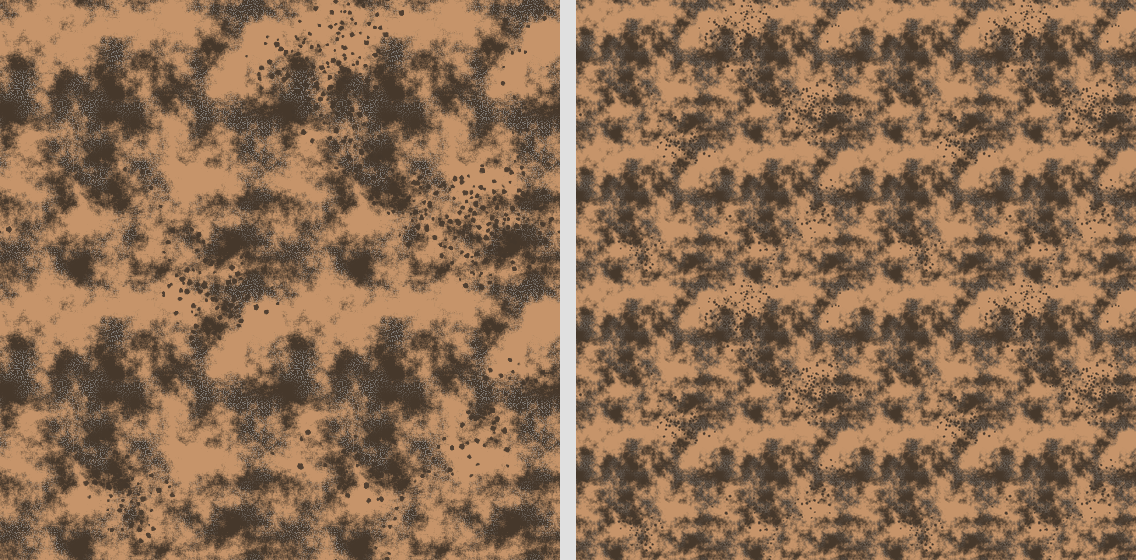
Left, the tile; right, the same tile 2 across and 2 down.
Give the GLSL for this texture, as a WebGL 2 fragment shader.

```glsl
#version 300 es
precision highp float;
// Tiling weathered ground: tan crust worn through to dark soil with grey grit.
uniform vec2 u_resolution;
out vec4 fragColor;

// Two random values in 0..1 for an integer cell.
vec2 hash2(vec2 cell, float seed) {
    uvec3 v = uvec3(cell.x, cell.y, seed) * 1664525u + 1013904223u;
    for (int i = 0; i < 2; i++) {
        v.x += v.y * v.z;
        v.y += v.z * v.x;
        v.z += v.x * v.y;
        v ^= v >> 16u;
    }
    return vec2(v.xy & 0xffffu) / 65535.0;
}

float slope(vec2 cell, vec2 offset, float count, float seed) {
    float angle = 6.28319 * hash2(mod(cell, count), seed).x;
    return dot(vec2(cos(angle), sin(angle)), offset);
}

// Gradient noise that wraps after one unit of uv, with count cells per unit.
float noise(vec2 uv, float count, float seed) {
    vec2 cell = floor(uv * count);
    vec2 f = uv * count - cell;
    vec2 w = f * f * f * (f * (f * 6.0 - 15.0) + 10.0);
    vec2 e = vec2(1.0, 0.0);
    float low = mix(slope(cell, f, count, seed),
                    slope(cell + e.xy, f - e.xy, count, seed), w.x);
    float high = mix(slope(cell + e.yx, f - e.yx, count, seed),
                     slope(cell + e.xx, f - e.xx, count, seed), w.x);
    return mix(low, high, w.y);
}

// Rough layered noise, from broad patches down to crumbs.
float crust(vec2 uv) {
    float sum = 0.0, weight = 1.0, count = 4.0;
    for (int i = 0; i < 6; i++) {
        sum += weight * noise(uv, count, float(i) + 3.0);
        weight *= 0.72;
        count *= 2.0;
    }
    return sum;
}

// Small ragged dark crumbs, gathered in loose clusters.
float crumbs(vec2 uv) {
    const float count = 96.0;
    vec2 p = uv * count;
    float ragged = 0.25 * noise(uv, 200.0, 21.0);
    float cover = 0.0;
    for (int y = -1; y <= 1; y++) {
        for (int x = -1; x <= 1; x++) {
            vec2 cell = floor(p) + vec2(x, y);
            vec2 id = mod(cell, count);
            vec2 size = hash2(id, 22.0);
            float cluster = noise(id / count, 4.0, 23.0);
            float present = step(size.y, 1.3 * cluster - 0.12);
            float d = length(p - cell - hash2(id, 24.0)) + ragged;
            float radius = mix(0.2, 0.5, size.x);
            cover = max(cover, present * (1.0 - smoothstep(radius - 0.1, radius + 0.1, d)));
        }
    }
    return cover;
}

void main() {
    vec2 uv = gl_FragCoord.xy / u_resolution;
    vec2 tile = fract(uv * 2.0);

    // Worn crust, with fine grain along its broken edges
    float grain = noise(tile, 200.0, 11.0);
    float tan_cover = clamp(0.55 + 1.55 * crust(tile) + 0.35 * grain, 0.0, 1.0);
    tan_cover = mix(tan_cover, smoothstep(0.0, 1.0, tan_cover), 0.4);

    // Grey grit shows in parts of the bare soil
    float grit_area = smoothstep(-0.25, 0.3, noise(tile, 6.0, 12.0) + 0.5 * noise(tile, 15.0, 13.0));
    float grit = smoothstep(0.0, 0.28, noise(tile, 230.0, 14.0)) * grit_area;
    vec3 soil = mix(vec3(0.275, 0.22, 0.17), vec3(0.5, 0.48, 0.46), grit);

    vec3 color = mix(soil, vec3(0.775, 0.582, 0.415), tan_cover);
    color = mix(color, vec3(0.265, 0.215, 0.17), 0.9 * crumbs(uv));
    fragColor = vec4(color, 1.0);
}
```
